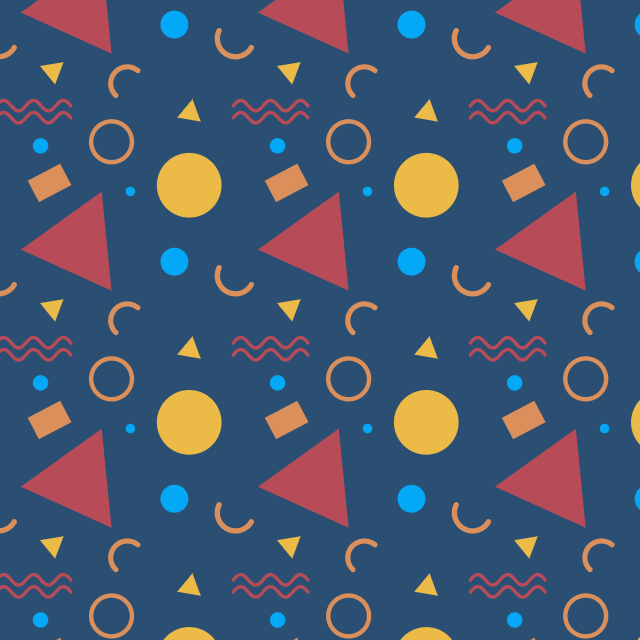
Write a WebGL 2 fragment shader that draws this pattern.

```glsl
#version 300 es
precision highp float;
// Scattered flat shapes on navy: triangles, dots, a ring, open arcs, a block and wavy lines.
// One tile repeats about 2.7 times each way; each shape is a signed distance
// to its nearest wrapped copy, painted with a one-pixel soft edge.

uniform vec2 u_resolution;
out vec4 outColor;

// Offset from the nearest repeat of a shape centre (tile size 1)
vec2 around(vec2 p, vec2 center) {
  vec2 d = p - center;
  return d - round(d);
}

vec2 rotate(vec2 q, float a) {
  return mat2(cos(a), -sin(a), sin(a), cos(a)) * q;
}

float disc(vec2 q, float radius) {
  return length(q) - radius;
}

// Equilateral triangle with one corner pointing along the given angle
float triangle(vec2 q, float radius, float angle) {
  float d = -1.0;
  for (int k = 0; k < 3; k++) {
    float a = angle + float(k) * 2.0943951;
    d = max(d, -dot(q, vec2(cos(a), sin(a))) - 0.5 * radius);
  }
  return d;
}

float block(vec2 q, vec2 halfSize) {
  vec2 d = abs(q) - halfSize;
  return length(max(d, 0.0)) + min(max(d.x, d.y), 0.0);
}

// Round-capped arc centred on an angle, spanning 1.536 radians to each side
float arc(vec2 q, float radius, float angle, float halfWidth) {
  q = rotate(q, angle);
  q.y = abs(q.y);
  float span = 1.536;
  vec2 cap = radius * vec2(cos(span), sin(span));
  float d = atan(q.y, q.x) < span ? abs(length(q) - radius) : length(q - cap);
  return d - halfWidth;
}

// Sine stroke of two and a half periods with round caps
float wave(vec2 q, float halfWidth) {
  float frequency = 6.2831853 / 0.1258;
  float amplitude = 0.0218;
  float halfLength = 0.1573;
  float slope = amplitude * frequency * sin(frequency * q.x);
  float d = abs(q.y + amplitude * cos(frequency * q.x)) / sqrt(1.0 + slope * slope);
  if (abs(q.x) > halfLength) d = length(vec2(abs(q.x) - halfLength, q.y));
  return d - halfWidth;
}

void main() {
  // Tile coordinates, measured down from the top left
  float repeats = 2.6995;
  vec2 p = vec2(gl_FragCoord.x, u_resolution.y - gl_FragCoord.y) / u_resolution.y * repeats;
  float pixel = repeats / u_resolution.y;

  vec3 navy = vec3(0.17, 0.31, 0.45);
  vec3 crimson = vec3(0.72, 0.295, 0.345);
  vec3 yellow = vec3(0.922, 0.729, 0.28);
  vec3 orange = vec3(0.86, 0.565, 0.36);
  vec3 azure = vec3(0.01, 0.66, 0.97);

  // Large triangle and the pair of waves
  float red = triangle(around(p, vec2(0.329, 0.029)), 0.2423, 3.043);
  for (int i = 0; i < 2; i++)
    red = min(red, wave(around(p, vec2(0.1413, 0.4457 + 0.0506 * float(i))), 0.0072));

  // Large dot and two small triangles
  float gold = disc(around(p, vec2(0.798, 0.7814)), 0.1364);
  gold = min(gold, triangle(around(p, vec2(0.223, 0.299)), 0.0583, 1.408));
  gold = min(gold, triangle(around(p, vec2(0.802, 0.4756)), 0.0583, -1.4));

  // Ring, two arcs and a tilted block
  float peach = abs(disc(around(p, vec2(0.4705, 0.598)), 0.086)) - 0.0093;
  peach = min(peach, arc(around(p, vec2(0.9935, 0.1625)), 0.0768, 2.055, 0.0112));
  peach = min(peach, arc(around(p, vec2(0.537, 0.352)), 0.07, -2.415, 0.0108));
  peach = min(peach, block(rotate(around(p, vec2(0.209, 0.7715)), -0.483), vec2(0.0773, 0.051)));

  // Three blue dots
  float blue = disc(around(p, vec2(0.7357, 0.1037)), 0.0587);
  blue = min(blue, disc(around(p, vec2(0.171, 0.615)), 0.0325));
  blue = min(blue, disc(around(p, vec2(0.55, 0.8075)), 0.02));

  // Paint each colour by its edge coverage
  vec4 cover = clamp(0.5 - vec4(red, gold, peach, blue) / pixel, 0.0, 1.0);
  vec3 color = mix(navy, crimson, cover.x);
  color = mix(color, yellow, cover.y);
  color = mix(color, orange, cover.z);
  color = mix(color, azure, cover.w);
  outColor = vec4(color, 1.0);
}
```
